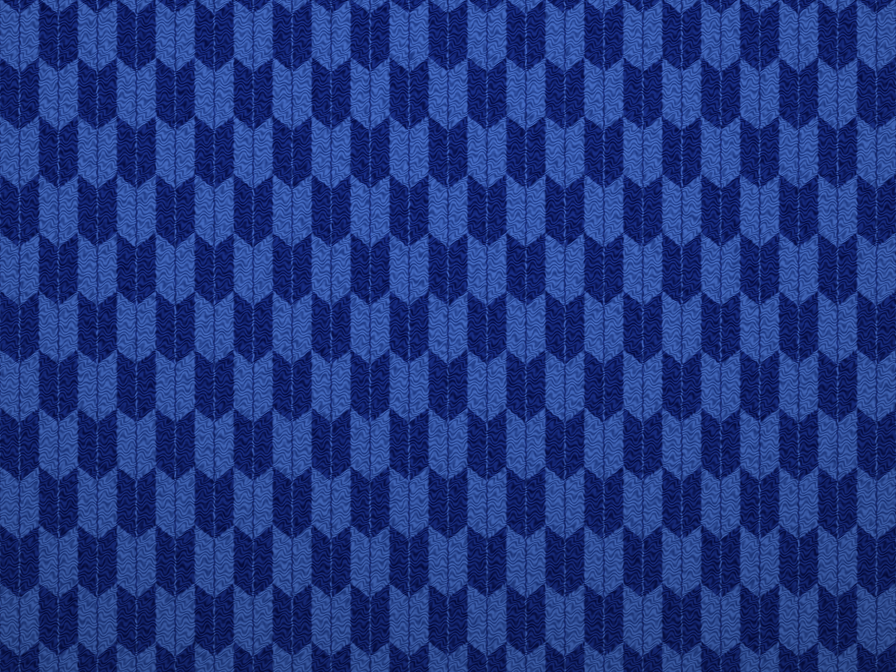
Give the GLSL for this pattern, as a Shadertoy shader.

```glsl
const float TAU = 6.2831853;
const vec2 FEATHERS = vec2(23.0, 11.5);   // repeats across and down
const float NOTCH = 0.26;                 // chevron depth, in row heights
const float SPINE_HALF_WIDTH = 0.0013;
const float THREADS = 150.0;

const vec3 LIGHT_GAP = vec3(0.11, 0.21, 0.49);
const vec3 LIGHT_CREST = vec3(0.25, 0.39, 0.71);
const vec3 DARK_GAP = vec3(0.015, 0.045, 0.25);
const vec3 DARK_CREST = vec3(0.09, 0.17, 0.49);

vec2 hash22(vec2 p) {
    vec3 q = fract(vec3(p.xyx) * vec3(0.1031, 0.1030, 0.0973));
    q += dot(q, q.yzx + 33.33);
    return fract((q.xx + q.yz) * q.zy);
}

// Distance to the nearest scattered cell point
float cellular(vec2 p) {
    vec2 cell = floor(p);
    float nearest = 8.0;
    for (int j = -1; j <= 1; j++) {
        for (int i = -1; i <= 1; i++) {
            vec2 id = cell + vec2(i, j);
            vec2 offset = id + hash22(id) - p;
            nearest = min(nearest, dot(offset, offset));
        }
    }
    return sqrt(nearest);
}

// Alternates +1 and -1 in each unit interval, with softened edges
float squareWave(float t, float softness) {
    float edgeDistance = 0.5 - abs(fract(t) - 0.5);
    float side = 1.0 - 2.0 * mod(floor(t), 2.0);
    return side * smoothstep(0.0, softness, edgeDistance);
}

// Slow drift that makes the threads ripple
float ripple(vec2 p) {
    return 0.42 * sin(p.x * 390.0 + 2.5 * sin(p.y * 71.0) + p.y * 190.0)
         + 0.28 * sin(p.x * 213.0 - p.y * 137.0)
         + 0.20 * sin(p.x * 87.0 + p.y * 311.0);
}

// Thread height from 0 in the gaps to 1 on the crests
float weave(vec2 p, float pixel) {
    float wave = 0.5 + 0.5 * cos(TAU * (p.y * THREADS + ripple(p)));
    float visible = 1.0 - smoothstep(0.35, 0.9, pixel * THREADS);
    float flecks = cellular(p * vec2(75.0, 160.0));
    return clamp(0.55 + 0.75 * (wave - 0.5) * visible
                 + 0.55 * (0.5 - flecks), 0.0, 1.0);
}

// Returns 1 inside light feathers and 0 inside dark ones
float feathers(vec2 p, vec2 size, float pixel) {
    float column = p.x / size.x;
    float towardSpine = 1.0 - 2.0 * abs(fract(column) - 0.5);
    float row = (p.y + 0.002) / size.y - NOTCH * towardSpine;
    vec2 softness = (0.5 * pixel + 0.0006) / size;
    float tone = squareWave(column, softness.x) * squareWave(row, softness.y);
    return 0.5 + 0.5 * tone;
}

float spine(float x, float columnWidth, float pixel) {
    float d = abs(fract(x / columnWidth) - 0.5) * columnWidth;
    float blur = 0.5 * pixel + 0.0003;
    return 1.0 - smoothstep(SPINE_HALF_WIDTH - blur, SPINE_HALF_WIDTH + blur, d);
}

void mainImage(out vec4 fragColor, in vec2 fragCoord) {
    float pixel = 1.0 / iResolution.y;
    vec2 p = vec2(fragCoord.x, iResolution.y - fragCoord.y) * pixel;
    vec2 extent = vec2(iResolution.x * pixel, 1.0);
    vec2 size = extent / FEATHERS;

    // Threads nudge the feather edges slightly
    vec2 woven = p + vec2(0.0007 * sin(p.y * THREADS * TAU * 0.5), 0.0006 * ripple(p));
    float thread = weave(p, pixel);
    float light = feathers(woven, size, pixel);

    // Spines take the opposite tone, broken up by the weave
    float line = spine(woven.x, size.x, pixel) * mix(0.5, 0.9, thread);
    light = mix(light, 1.0 - light, line);

    vec3 gap = mix(DARK_GAP, LIGHT_GAP, light);
    vec3 crest = mix(DARK_CREST, LIGHT_CREST, light);
    vec3 color = mix(gap, crest, thread);

    // Brighter top, dimmer foot and corners
    vec2 centered = p / extent - 0.5;
    float shade = mix(1.10, 0.92, p.y) * (1.04 - 0.28 * dot(centered, centered));
    fragColor = vec4(color * shade, 1.0);
}
```
